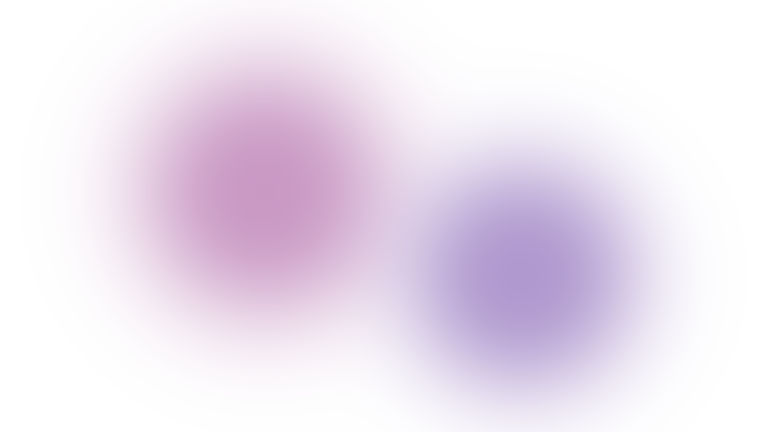
This background is drawn by a Shadertoy shader. Its source:

```glsl
// Two soft blurred discs, pink and violet, overlapping on white.

// Opacity of a blurred disc: flat in the middle, with a long soft edge.
float softDisc(vec2 point, vec2 center, float radius) {
    return exp(-pow(length(point - center) / radius, 2.7));
}

void mainImage(out vec4 fragColor, in vec2 fragCoord) {
    // Canvas units: height is 1, x stays centered for any aspect ratio.
    vec2 point = (fragCoord - 0.5 * iResolution.xy) / iResolution.y;

    vec3 pink = vec3(0.79, 0.60, 0.77);
    vec3 violet = vec3(0.69, 0.60, 0.81);

    // White ground, then the discs from back to front.
    vec3 color = vec3(1.0);
    color = mix(color, pink, softDisc(point, vec2(-0.276, 0.056), 0.306));
    color = mix(color, violet, softDisc(point, vec2(0.319, -0.137), 0.281));

    fragColor = vec4(color, 1.0);
}
```
